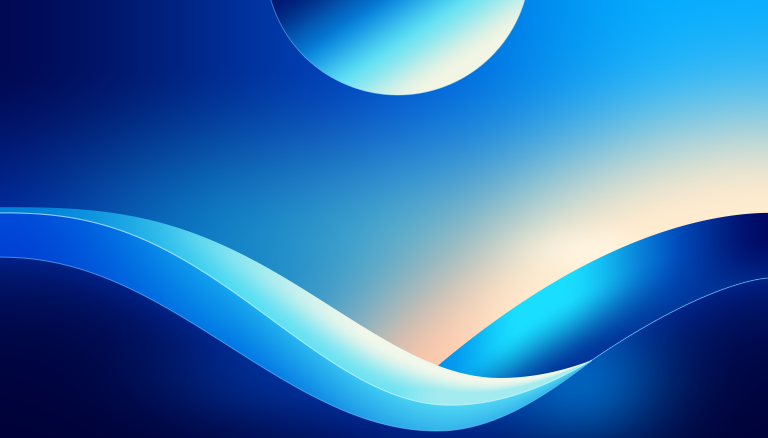
Give the GLSL for this background, as a Shadertoy shader.

```glsl
// Abstract blue backdrop: a glowing disc above flowing ribbons and a warm horizon.

const vec3 NAVY  = vec3(0.00, 0.03, 0.32);
const vec3 ROYAL = vec3(0.00, 0.30, 0.80);
const vec3 AZURE = vec3(0.00, 0.67, 1.00);
const vec3 DUSK  = vec3(0.00, 0.16, 0.61);
const vec3 TEAL  = vec3(0.05, 0.49, 0.77);
const vec3 HAZE  = vec3(0.27, 0.67, 0.82);
const vec3 CYAN  = vec3(0.26, 0.86, 0.96);
const vec3 CREAM = vec3(1.00, 0.92, 0.81);
const vec3 PEACH = vec3(0.98, 0.77, 0.66);
const vec3 PEARL = vec3(0.95, 0.97, 0.92);

const float PI = 3.14159;
const float JOIN = 0.771;   // where the ribbons meet the right bank

// Soft elliptical spot of light
float glow(vec2 p, vec2 center, vec2 radius) {
    vec2 q = (p - center) / radius;
    return exp(-dot(q, q));
}

// Slope that flattens out towards the right edge
float rise(float x, float top, float drop, float span, float bend) {
    return top - drop * pow(max(1.0 - x, 0.0) / span, bend);
}

float bank(float x) { return rise(x, 0.365, 0.187, 0.229, 1.46); }

// Skewed cosine from crest to trough, continued by the bank after the join
float wave(float x, float crest, float trough, float troughX, float skew, float tail) {
    float t = x / troughX;
    float phase = t < 1.0 ? pow(max(t, 0.0), skew) : 1.0 + (t - 1.0) * tail;
    float h = mix(trough, crest, 0.5 + 0.5 * cos(PI * phase));
    return x < JOIN ? h : bank(x);
}

// Signed field rescaled to pixels
float toPixels(float f) {
    return f / max(length(vec2(dFdx(f), dFdy(f))), 1e-6);
}

float fill(float f) { return clamp(0.5 - toPixels(f), 0.0, 1.0); }

// Thin line on the zero level; width is a share of the canvas height
float stroke(float f, float width) {
    float halfWidth = 0.5 * width * iResolution.y;
    return clamp(halfWidth + 0.5 - abs(toPixels(f)), 0.0, 1.0) * min(1.0, 2.0 * halfWidth);
}

// Relative position between an upper and a lower contour
float depthBetween(float above, float below) {
    return clamp(-above / max(below - above, 0.001), 0.0, 1.0);
}

vec3 skyColor(vec2 p, float aboveHill) {
    vec3 high = mix(NAVY, ROYAL, smoothstep(-0.05, 0.60, p.x));
    high = mix(high, AZURE, smoothstep(0.40, 0.90, p.x));
    vec3 low = mix(DUSK, TEAL, smoothstep(-0.05, 0.32, p.x));
    low = mix(low, HAZE, smoothstep(0.22, 0.58, p.x));
    vec3 c = mix(high, low, smoothstep(0.86, 0.44, p.y));
    // Warm light hugging the hill
    float d = max(aboveHill, 0.0) / 0.275;
    vec3 warm = mix(PEACH, CREAM, smoothstep(0.52, 0.72, p.x));
    c = mix(c, warm, exp(-d * d));
    return mix(c, vec3(1.0, 0.98, 0.92), 0.6 * glow(p, vec2(0.77, 0.425), vec2(0.07, 0.05)));
}

vec3 discColor(vec2 q) {
    float t = dot(q, vec2(0.55, -0.83));
    vec3 c = mix(vec3(0.0, 0.10, 0.45), vec3(0.02, 0.52, 0.88), smoothstep(-0.09, 0.09, t));
    c = mix(c, vec3(0.36, 0.88, 0.96), smoothstep(0.04, 0.17, t));
    return mix(c, vec3(0.95, 0.96, 0.89), smoothstep(0.13, 0.28, t));
}

vec3 hillColor(float x, float depth) {
    vec3 lit = mix(vec3(0.0, 0.58, 0.93), vec3(0.10, 0.87, 1.0), smoothstep(0.57, 0.68, x));
    lit = mix(lit, vec3(0.0, 0.32, 0.77), smoothstep(0.73, 0.90, x));
    lit = mix(lit, vec3(0.0, 0.04, 0.40), smoothstep(0.85, 1.0, x));
    return mix(lit, vec3(0.0, 0.21, 0.60), smoothstep(0.05, 0.22, depth));
}

vec3 upperRibbonColor(float x, float depth) {
    vec3 c = mix(vec3(0.0, 0.50, 0.85), CYAN, smoothstep(0.02, 0.34, x));
    float light = smoothstep(0.16, 0.50, x) * (1.0 - 0.75 * smoothstep(0.1, 1.0, depth));
    return mix(c, PEARL, max(light, 0.55 * smoothstep(0.46, 0.58, x)));
}

vec3 lowerRibbonColor(float x, float depth) {
    vec3 c = mix(vec3(0.0, 0.29, 0.85), vec3(0.0, 0.54, 0.92), smoothstep(0.0, 0.28, x));
    c = mix(c, vec3(0.34, 0.82, 0.95), smoothstep(0.30, 0.60, x));
    vec3 lit = mix(c, CYAN, 0.45 * smoothstep(0.1, 0.4, x));
    return mix(lit, c * vec3(0.6, 0.86, 0.97), depth);
}

vec3 groundColor(vec2 p, float below) {
    vec3 c = mix(vec3(0.0, 0.0, 0.21), vec3(0.0, 0.13, 0.53), exp(-below / 0.12));
    c = mix(c, vec3(0.0, 0.22, 0.63), 0.6 * glow(p, vec2(0.36, 0.14), vec2(0.16, 0.12)));
    return mix(c, vec3(0.0, 0.43, 0.78), 0.85 * glow(p, vec2(0.755, 0.13), vec2(0.11, 0.15)));
}

void mainImage(out vec4 fragColor, in vec2 fragCoord) {
    vec2 p = fragCoord / iResolution.xy;
    float aspect = iResolution.x / iResolution.y;

    // Heights above each contour
    float hill  = p.y - rise(p.x, 0.514, 0.349, 0.43, 1.82);
    float upper = p.y - wave(p.x, 0.527, 0.137, 0.651, 1.44, 1.14);
    float inner = p.y - wave(p.x, 0.514, 0.075, 0.586, 1.24, 1.02);
    float lower = p.y - wave(p.x, 0.413, 0.016, 0.569, 1.05, 1.24);

    // Sky and disc
    vec3 color = skyColor(p, hill);
    vec2 q = (p - vec2(0.518, 1.085)) * vec2(aspect, 1.0);
    float disc = length(q) - 0.302;
    color = mix(color, discColor(q), fill(disc));
    color = mix(color, vec3(0.65, 0.92, 1.0), 0.5 * stroke(disc, 0.002));

    // Hill, ribbons and ground, back to front
    color = mix(color, hillColor(p.x, max(-hill, 0.0)), fill(hill));
    color = mix(color, upperRibbonColor(p.x, depthBetween(upper, inner)), fill(upper));
    color = mix(color, lowerRibbonColor(p.x, depthBetween(inner, lower)), fill(inner));
    color = mix(color, groundColor(p, max(-lower, 0.0)), fill(lower));

    // Bright contour lines
    color = mix(color, vec3(0.80, 0.97, 1.0), 0.7 * stroke(inner, 0.0025) * step(p.x, JOIN));
    color = mix(color, vec3(0.45, 0.82, 1.0), 0.6 * stroke(lower, 0.0022));
    fragColor = vec4(color, 1.0);
}
```
